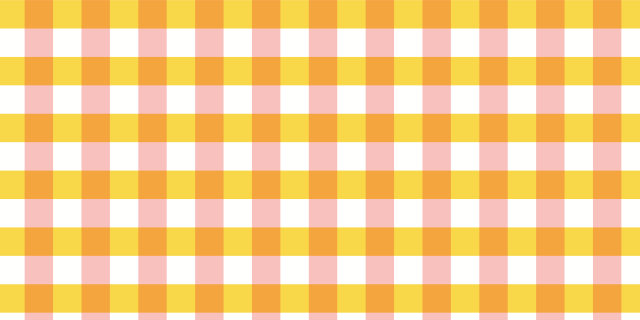
A WebGL 1 fragment shader for this pattern:

```glsl
precision highp float;
// Two-colour gingham: pink columns crossing yellow rows, orange where they overlap.

uniform vec2 u_resolution;

// Lengths are fractions of the canvas height, measured from the top left.
#define PERIOD 0.1776
#define BAND_WIDTH 0.0888
#define COLUMN_START 0.0770
#define ROW_START 0.0003
#define GROUND vec3(1.0, 1.0, 0.995)
#define PINK vec3(0.973, 0.757, 0.745)
#define YELLOW vec3(0.973, 0.843, 0.282)
#define ORANGE vec3(0.961, 0.647, 0.243)

// Coverage of a repeating band whose first leading edge lies at start.
float bandCoverage(float position, float start, float pixel) {
  float fromCentre = position - start - 0.5 * BAND_WIDTH;
  float offset = abs(mod(fromCentre + 0.5 * PERIOD, PERIOD) - 0.5 * PERIOD);
  return clamp((0.5 * BAND_WIDTH - offset) / pixel + 0.5, 0.0, 1.0);
}

void main() {
  float pixel = 1.0 / u_resolution.y;
  vec2 p = gl_FragCoord.xy * pixel;

  float column = bandCoverage(p.x, COLUMN_START, pixel);
  float row = bandCoverage(1.0 - p.y, ROW_START, pixel);

  // Blend along each row type, then between the rows.
  vec3 plainRow = mix(GROUND, PINK, column);
  vec3 yellowRow = mix(YELLOW, ORANGE, column);
  gl_FragColor = vec4(mix(plainRow, yellowRow, row), 1.0);
}
```
